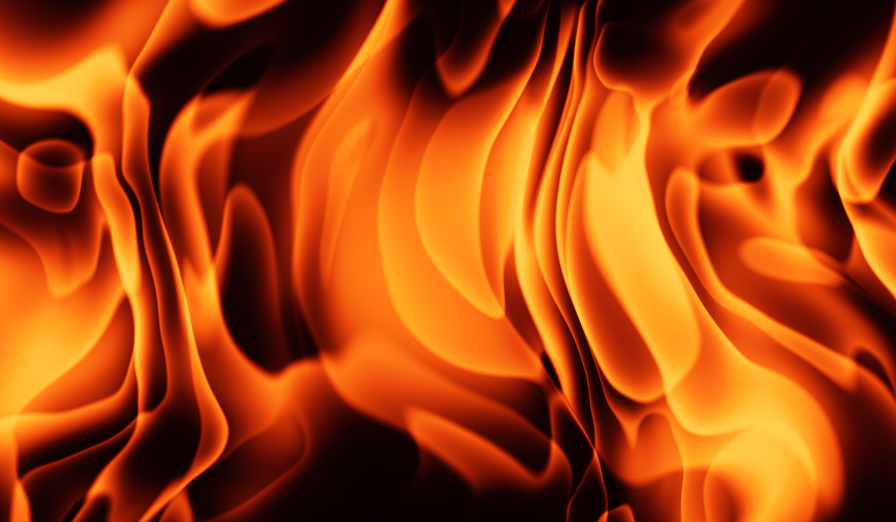
A WebGL 1 fragment shader for this texture:

```glsl
precision highp float;
// Draws a wall of fire: folded translucent flame sheets with glowing rims over dark pockets.

uniform vec2 u_resolution;

const float TAU = 6.28318;

float hash(vec2 cell) {
  return fract(sin(dot(cell, vec2(127.1, 311.7))) * 43758.5453);
}

// Dot product of a cell corner's random unit gradient with the offset to it.
float cornerSlope(vec2 cell, vec2 offset) {
  float angle = TAU * hash(cell);
  return dot(vec2(cos(angle), sin(angle)), offset);
}

// Gradient noise, centred on zero.
float noise(vec2 p) {
  vec2 cell = floor(p);
  vec2 f = p - cell;
  vec2 w = f * f * f * (f * (f * 6.0 - 15.0) + 10.0);
  vec2 right = vec2(1.0, 0.0);
  vec2 up = vec2(0.0, 1.0);
  float low = mix(cornerSlope(cell, f), cornerSlope(cell + right, f - right), w.x);
  float high = mix(cornerSlope(cell + up, f - up), cornerSlope(cell + 1.0, f - 1.0), w.x);
  return mix(low, high, w.y);
}

// Bends space with slow sweeping curls, then with finer licks.
vec2 curl(vec2 p) {
  p += 0.34 * vec2(noise(p * 1.3 + 4.7), noise(p * 1.5 + 19.3));
  p += 0.13 * vec2(noise(p * vec2(3.4, 2.3) + 31.0), noise(p * vec2(3.0, 2.2) + 47.0));
  p += 0.025 * vec2(noise(p * 8.0 + 61.0), noise(p * 7.0 + 83.0));
  return p;
}

// Profile across a sheet: a crisp rim on one side, a slow fade on the other.
float rimProfile(float phase) {
  float f = fract(phase);
  return max(exp(-3.5 * f), smoothstep(0.88, 1.0, f));
}

// One layer of upright flame sheets, roughly zero mean and unit spread.
float flameSheet(vec2 p, float scale, float lean, float seed) {
  vec2 q = p * vec2(2.5, 1.25) * scale + seed;
  float phase = lean * scale * p.x + 2.2 * noise(q) + 0.3 * noise(q * 2.1 + 9.0);
  float strength = mix(0.4, 1.5, smoothstep(-0.3, 0.3, noise(p * 2.3 + seed * 1.7)));
  return strength * (rimProfile(phase) - 0.32) / 0.27;
}

// Broad hot masses and dark pockets, with unit spread.
float flameBody(vec2 p) {
  vec2 q = p * vec2(3.0, 2.0);
  return (0.67 * noise(q + 12.4) + 0.33 * noise(q * 2.1 + 55.0)) / 0.16;
}

// Hottest through the middle, cooler toward the top and the bottom.
float heightBias(float y) {
  float t = 2.0 * y - 1.04;
  return 0.45 * (1.0 - 3.0 * t * t);
}

vec3 blendStop(vec3 base, vec3 next, float from, float to, float heat) {
  return mix(base, next, clamp((heat - from) / (to - from), 0.0, 1.0));
}

vec3 fireColor(float heat) {
  vec3 soot = vec3(0.03, 0.0, 0.0);
  vec3 char = vec3(0.09, 0.01, 0.01);
  vec3 maroon = vec3(0.34, 0.04, 0.01);
  vec3 red = vec3(0.64, 0.12, 0.02);
  vec3 orange = vec3(0.91, 0.27, 0.04);
  vec3 amber = vec3(1.0, 0.48, 0.09);
  vec3 gold = vec3(1.0, 0.67, 0.14);
  vec3 glow = vec3(1.0, 0.82, 0.32);
  vec3 c = blendStop(soot, char, 0.0, 0.11, heat);
  c = blendStop(c, maroon, 0.11, 0.26, heat);
  c = blendStop(c, red, 0.26, 0.44, heat);
  c = blendStop(c, orange, 0.44, 0.68, heat);
  c = blendStop(c, amber, 0.68, 0.87, heat);
  c = blendStop(c, gold, 0.87, 0.96, heat);
  return blendStop(c, glow, 0.96, 1.0, heat);
}

void main() {
  vec2 p = gl_FragCoord.xy / u_resolution.y;
  vec2 q = curl(p);

  // Masses first, then sheets from broad to fine, leaning alternate ways.
  float energy = 0.7 * flameBody(q) + heightBias(p.y);
  float scale = 1.0;
  float weight = 0.52;
  float lean = 1.8;
  for (int i = 0; i < 3; i++) {
    energy += weight * flameSheet(q, scale, lean, 7.3 + 23.1 * float(i));
    scale *= 1.45;
    weight *= 0.7;
    lean = -lean;
  }

  // A logistic curve spreads the energy evenly over the colour ramp.
  float heat = 1.0 / (1.0 + exp(-1.7 * energy));
  gl_FragColor = vec4(fireColor(heat), 1.0);
}
```
